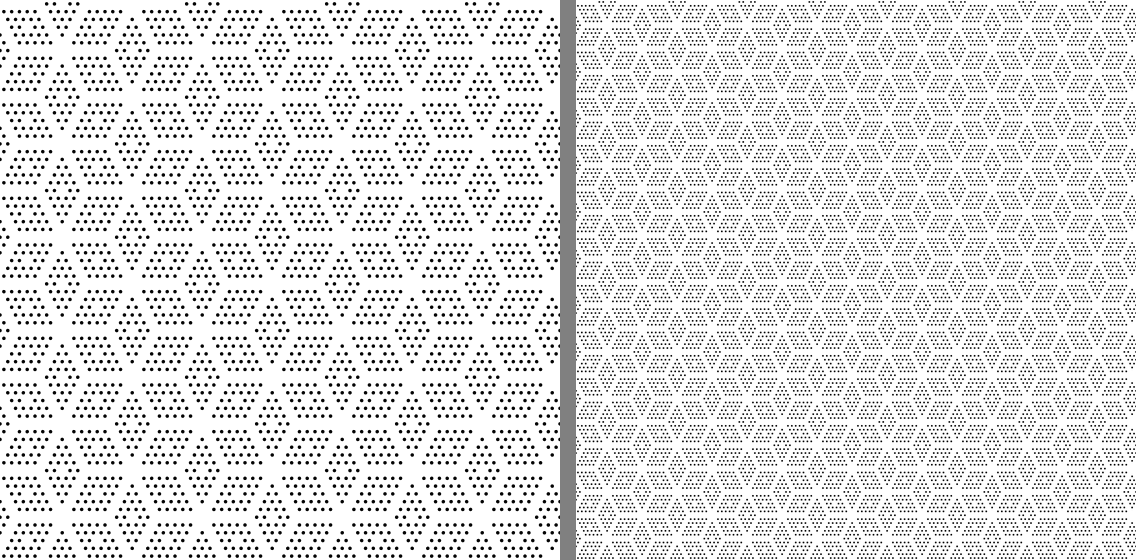
Left: one tile. Right: repeated 2 by 2.
Write a Shadertoy shader that draws this pattern.

```glsl
// Seamless rhombille lattice of black dots: hollow-centred rhombi in three directions on white.

// True where a point of the staggered dot lattice carries a dot.
bool hasDot(vec2 site) {
    // Fold the 18 x 12 cell into one quarter, centred on a slanted rhombus.
    vec2 q = abs(mod(site + vec2(9.0, 6.0), vec2(18.0, 12.0)) - vec2(9.0, 6.0));
    vec2 slanted = q - vec2(4.5, 3.0);

    // A half turn brings both corner rhombi together.
    vec2 upright = (slanted.x + slanted.y > 0.0 ? -slanted : slanted) + vec2(4.5, 3.0);

    bool inUpright = 2.0 * abs(upright.x) + abs(upright.y) < 4.25;
    bool inSlanted = max(abs(slanted.y), abs(slanted.x + 0.5 * slanted.y)) < 2.25;

    // The middle dot of every rhombus is left out.
    bool isMiddle = min(length(upright), length(slanted)) < 0.25;
    return (inUpright || inSlanted) && !isMiddle;
}

void mainImage(out vec4 fragColor, in vec2 fragCoord) {
    // 72 dot spacings per side: 4 cells across, 6 down.
    vec2 p = 72.0 * fragCoord / iResolution.xy - vec2(35.0, 41.5);
    float pixel = 72.0 / min(iResolution.x, iResolution.y);

    // Nearest lattice site; alternate rows shift by half a spacing.
    float row = round(p.y);
    vec2 site = vec2(round(p.x - 0.5 * row) + 0.5 * row, row);

    // Round dot with a one-pixel soft edge.
    float coverage = clamp((0.223 - distance(p, site)) / pixel + 0.5, 0.0, 1.0);
    float ink = hasDot(site) ? coverage : 0.0;

    fragColor = vec4(mix(vec3(1.0), vec3(0.01), ink), 1.0);
}
```
